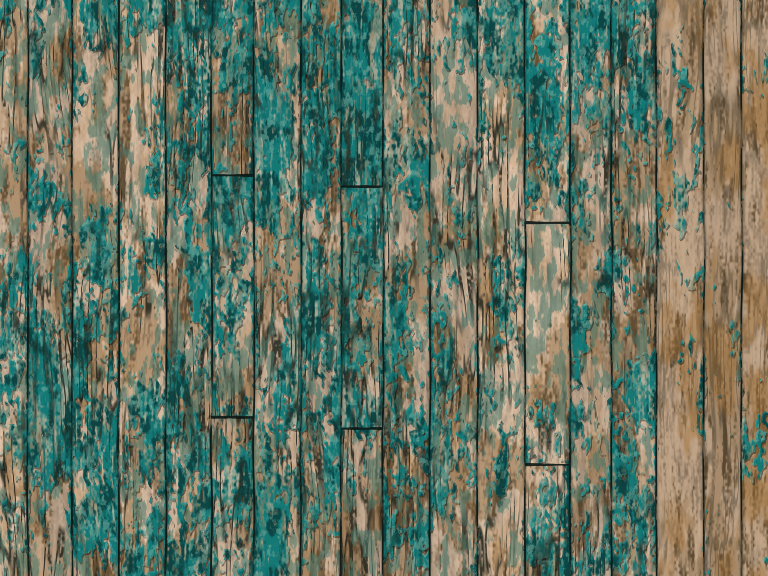
Reproduce this texture procedurally as a WebGL 1 fragment shader.

```glsl
precision highp float;
// Weathered vertical wooden planks with peeling teal paint.
uniform vec2 u_resolution;

#define PLANK_WIDTH 0.0775
#define PLANK_SHIFT 0.32
#define GAP_HALF_WIDTH 0.0012
#define JOINT_SPACING 0.42
#define FIRST_BARE_PLANK 15.0
#define PAINT_CUTOFF 0.517
#define PALE_WOOD vec3(0.81, 0.71, 0.615)
#define TAN_WOOD vec3(0.68, 0.565, 0.44)
#define BROWN_WOOD vec3(0.36, 0.29, 0.20)
#define TEAL vec3(0.08, 0.47, 0.46)
#define DEEP_TEAL vec3(0.05, 0.27, 0.265)
#define CRACK vec3(0.12, 0.13, 0.10)

float hash(vec2 p) {
  vec3 q = fract(p.xyx * 0.1031);
  q += dot(q, q.yzx + 33.33);
  return fract((q.x + q.y) * q.z);
}

float noise(vec2 p) {
  vec2 i = floor(p), f = fract(p);
  f = f * f * (3.0 - 2.0 * f);
  return mix(mix(hash(i), hash(i + vec2(1.0, 0.0)), f.x),
             mix(hash(i + vec2(0.0, 1.0)), hash(i + 1.0), f.x), f.y);
}

float fbm(vec2 p) {
  float sum = 0.0, amp = 0.533;
  for (int i = 0; i < 4; i++) {
    sum += amp * noise(p);
    p = p * 2.03 + 17.3;
    amp *= 0.5;
  }
  return sum;
}

// Left edge of a plank, in plank widths
float plankEdge(float id) {
  return id + 0.22 * (hash(vec2(id, 3.0)) - 0.5);
}

// Thickness of the paint: broad regions, ragged flakes, crumbs, vertical wear
float paintLevel(vec2 p, float id) {
  vec2 s = p + vec2(0.0, id * 5.7);
  vec2 warp = vec2(noise(s * 45.0), noise(s * 45.0 + 41.0)) - 0.5;
  s += warp * vec2(0.01, 0.014);
  float level = 0.5 * fbm(s * vec2(17.0, 8.0) + 60.0);
  level += 0.22 * fbm(s * vec2(70.0, 40.0) + 20.0);
  level += 0.13 * noise(s * vec2(150.0, 18.0));
  level += 0.15 * noise(s * vec2(230.0, 120.0));
  return level + 0.22 * (noise(p * vec2(5.0, 3.0) + 9.0) - 0.5);
}

void main() {
  vec2 p = gl_FragCoord.xy / u_resolution.y;

  // Planks of uneven width
  float u = p.x / PLANK_WIDTH + PLANK_SHIFT + 0.04 * (noise(p * vec2(3.0, 9.0)) - 0.5);
  float id = floor(u);
  if (u < plankEdge(id)) id -= 1.0;
  else if (u >= plankEdge(id + 1.0)) id += 1.0;
  float edge = min(u - plankEdge(id), plankEdge(id + 1.0) - u) * PLANK_WIDTH;
  float bare = step(FIRST_BARE_PLANK, id);
  float tint = hash(vec2(id, 11.0));

  // Butt joints on a few planks
  float turn = mod(id * 2.0, 7.0);
  float jointed = step(1.5, turn) * step(turn, 3.5) * step(2.0, id) * (1.0 - bare);
  float along = p.y / JOINT_SPACING + hash(vec2(id, 5.0));
  float joint = abs(fract(along) - 0.5) * JOINT_SPACING + 0.002 * (noise(p * 60.0) - 0.5);
  float piece = id + jointed * 31.0 * floor(along + 0.5);

  // Wavy fibres, grit and short broken cracks
  vec2 q = p + vec2(0.0, piece * 3.1);
  q.x += 0.022 * (noise(q * vec2(9.0, 5.0)) - 0.5);
  float fibre = fbm(q * vec2(85.0, 9.0));
  float grit = noise(q * vec2(310.0, 170.0) + 3.0);
  float fine = mix(noise(q * vec2(260.0, 38.0)), grit, 0.45);
  float ridge = 1.0 - abs(2.0 * noise(q * vec2(150.0, 13.0) + 8.0) - 1.0);
  float weather = smoothstep(0.34, 0.58, fbm(q * vec2(15.0, 6.0) + 70.0));
  weather *= 1.0 - 0.6 * bare;
  float crack = smoothstep(0.62, 0.95, ridge) * weather * smoothstep(0.3, 0.65, fine + 0.1);

  // Bare wood with pale areas
  vec3 wood = mix(BROWN_WOOD, TAN_WOOD, smoothstep(0.25, 0.56, fibre * 0.55 + fine * 0.45));
  float pale = smoothstep(0.41, 0.52, fbm(q * vec2(26.0, 10.0) + 30.0) + 0.22 * (fine - 0.5));
  wood = mix(wood, PALE_WOOD * (0.78 + 0.2 * fibre + 0.2 * fine), pale * (0.88 - 0.4 * bare));
  float ochre = smoothstep(0.5, 0.68, fbm(q * vec2(30.0, 12.0) + 90.0));
  wood = mix(wood, vec3(0.62, 0.43, 0.21), ochre * (0.2 + 0.25 * bare));
  wood *= 0.93 + 0.14 * tint;
  wood = mix(wood, CRACK, crack * 0.85);

  // Paint with mottling, worn fibres and glossy flecks
  float cutoff = PAINT_CUTOFF + 0.1 * bare + 0.05 * (tint - 0.5);
  cutoff -= 0.06 * (1.0 - smoothstep(0.0, 0.009, edge));
  float mask = smoothstep(-0.018, 0.022, paintLevel(p, piece) - cutoff);
  float above = smoothstep(-0.018, 0.022, paintLevel(p + vec2(-0.002, 0.0028), piece) - cutoff);
  float mottle = fbm(q * vec2(70.0, 38.0) + 50.0);
  vec3 paint = mix(DEEP_TEAL, TEAL, smoothstep(0.32, 0.54, mottle + 0.35 * (fine - 0.5)));
  float fleck = smoothstep(0.53, 0.72, fbm(q * vec2(120.0, 80.0) + 12.0));
  paint = mix(paint, vec3(0.40, 0.64, 0.59), fleck * 0.65);
  paint = mix(paint, CRACK, crack * 0.6);
  float worn = smoothstep(0.47, 0.68, 0.5 * fibre + 0.5 * fine) * 0.75;

  // Crumbs of thin paint, shadow under the flakes and light on their rims
  float stain = smoothstep(0.5, 0.63, fbm(q * vec2(95.0, 36.0) + 5.0));
  wood = mix(wood, vec3(0.27, 0.46, 0.41), stain * 0.55 * (1.0 - bare));
  wood *= 1.0 - 0.4 * above * (1.0 - mask);
  vec3 color = mix(wood, paint, mask * (1.0 - worn));
  color += 0.08 * mask * (1.0 - above);

  // Broken dark gaps between planks and firm lines at the joints
  float gap = 1.0 - smoothstep(GAP_HALF_WIDTH * 0.4, GAP_HALF_WIDTH + 0.0014, edge);
  gap *= 0.35 + 0.6 * smoothstep(0.25, 0.6, noise(p * vec2(11.0, 17.0)) + 0.4 * (grit - 0.5));
  float seam = jointed * (1.0 - smoothstep(GAP_HALF_WIDTH, GAP_HALF_WIDTH + 0.002, joint));
  color *= 0.85 + 0.15 * smoothstep(0.0, 0.007, edge);
  color = mix(color, vec3(0.05, 0.09, 0.08), max(gap, seam * 0.9));
  gl_FragColor = vec4(clamp(color, 0.0, 1.0), 1.0);
}
```
